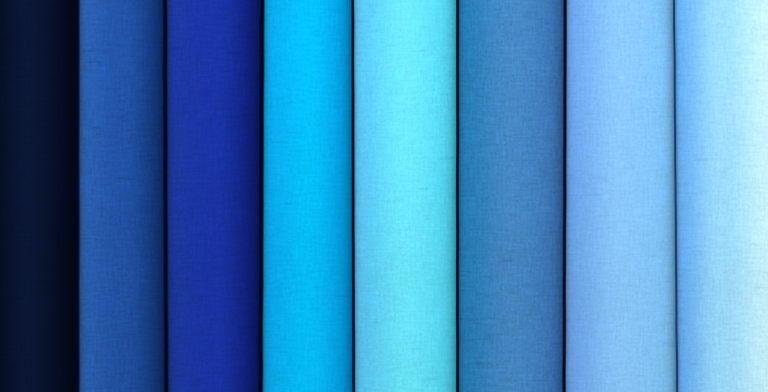
Give the GLSL for this texture, as a WebGL 2 fragment shader.

```glsl
#version 300 es
precision highp float;
// Eight upright rolls of woven cloth, running from navy through cyan to pale blue.
uniform vec2 u_resolution;
out vec4 fragColor;

// Seam positions across the canvas, and how dark each gap is
const float seams[9] = float[](-0.03, 0.1015, 0.2165, 0.3415, 0.4605, 0.5965, 0.7360, 0.8800, 1.0);
const float gapWidth[9] = float[](0.0, 0.0042, 0.0036, 0.0036, 0.0022, 0.0022, 0.0026, 0.0014, 0.0);

// Cloth colours at the left side, middle and right side of each roll
const vec3 leftTint[8] = vec3[](
  vec3(.01, .03, .10), vec3(.17, .38, .70), vec3(.11, .22, .62), vec3(.04, .66, .92),
  vec3(.34, .77, .95), vec3(.14, .48, .70), vec3(.42, .64, .92), vec3(.40, .68, .95));
const vec3 midTint[8] = vec3[](
  vec3(.04, .09, .21), vec3(.13, .32, .64), vec3(.10, .20, .64), vec3(.02, .75, .97),
  vec3(.42, .91, .99), vec3(.27, .53, .76), vec3(.54, .78, .98), vec3(.61, .86, .99));
const vec3 rightTint[8] = vec3[](
  vec3(.02, .04, .12), vec3(.08, .22, .50), vec3(.06, .12, .48), vec3(.02, .61, .89),
  vec3(.32, .85, .96), vec3(.24, .46, .72), vec3(.49, .77, .97), vec3(.78, .95, 1.0));

vec2 hashGradient(vec2 cell) {
  vec3 p = fract(cell.xyx * vec3(.1031, .1030, .0973));
  p += dot(p, p.yzx + 33.33);
  return fract((p.xx + p.yz) * p.zy) * 2.0 - 1.0;
}

float gradientNoise(vec2 p) {
  vec2 i = floor(p), f = fract(p);
  vec2 u = f * f * f * (f * (f * 6.0 - 15.0) + 10.0);
  float a = dot(hashGradient(i), f);
  float b = dot(hashGradient(i + vec2(1, 0)), f - vec2(1, 0));
  float c = dot(hashGradient(i + vec2(0, 1)), f - vec2(0, 1));
  float d = dot(hashGradient(i + vec2(1, 1)), f - vec2(1, 1));
  return mix(mix(a, b, u.x), mix(c, d, u.x), u.y);
}

// Seams lean slightly and waver along their height
float seamX(int i, float y) {
  float k = float(i);
  float lean = i == 7 ? -0.004 : 0.002 * sin(k * 2.4 + 0.6);
  return seams[i] + lean * (y - 0.5) + 0.0006 * gradientNoise(vec2(k * 7.3, y * 9.0));
}

// Fine crossing threads, slubs and soft mottling
float weave(vec2 p, float roll) {
  vec2 q = p + vec2(0.0, roll * 3.7);
  float warp = gradientNoise(q * vec2(330.0, 45.0));
  float weft = gradientNoise(q * vec2(40.0, 300.0));
  float grain = gradientNoise(q * 260.0);
  float slub = smoothstep(0.32, 0.6, gradientNoise(q * vec2(28.0, 150.0) + 40.0));
  float mottle = gradientNoise(q * vec2(9.0, 14.0));
  return 0.045 * warp + 0.045 * weft + 0.05 * grain - 0.05 * slub + 0.02 * mottle;
}

void main() {
  vec2 uv = gl_FragCoord.xy / u_resolution;
  vec2 p = vec2(uv.x, uv.y * u_resolution.y / u_resolution.x);

  // Find the roll under this point
  int roll = 0;
  for (int i = 1; i < 8; i++) if (uv.x > seamX(i, uv.y)) roll = i;
  float start = seamX(roll, uv.y), end = seamX(roll + 1, uv.y);
  float t = clamp((uv.x - start) / (end - start), 0.0, 1.0);

  // Rounded shading from side to side
  vec3 color = mix(leftTint[roll], midTint[roll], smoothstep(0.0, 0.5, t));
  color = mix(color, rightTint[roll], smoothstep(0.5, 1.0, t));
  color *= 0.97 + 0.06 * smoothstep(0.0, 1.0, uv.y);

  // Cloth texture
  color *= 1.0 + weave(p, float(roll)) * (roll < 3 || roll == 5 ? 1.7 : 1.0);

  // Dark gaps, with a soft shadow reaching farther onto the roll at their left
  for (int i = 1; i < 8; i++) {
    float d = uv.x - seamX(i, uv.y), w = gapWidth[i];
    float reach = d < 0.0 ? 2.4 * w + 0.003 : 0.6 * w + 0.0015;
    color *= 1.0 - 0.5 * exp(-abs(d) / reach);
    float gap = 1.0 - smoothstep(0.25 * w, w + 0.0006, abs(d + 0.3 * w));
    vec3 gapColor = i < 7 ? vec3(.01, .03, .12) : vec3(.07, .22, .45);
    color = mix(color, gapColor, 0.92 * gap);
  }
  fragColor = vec4(clamp(color, 0.0, 1.0), 1.0);
}
```
